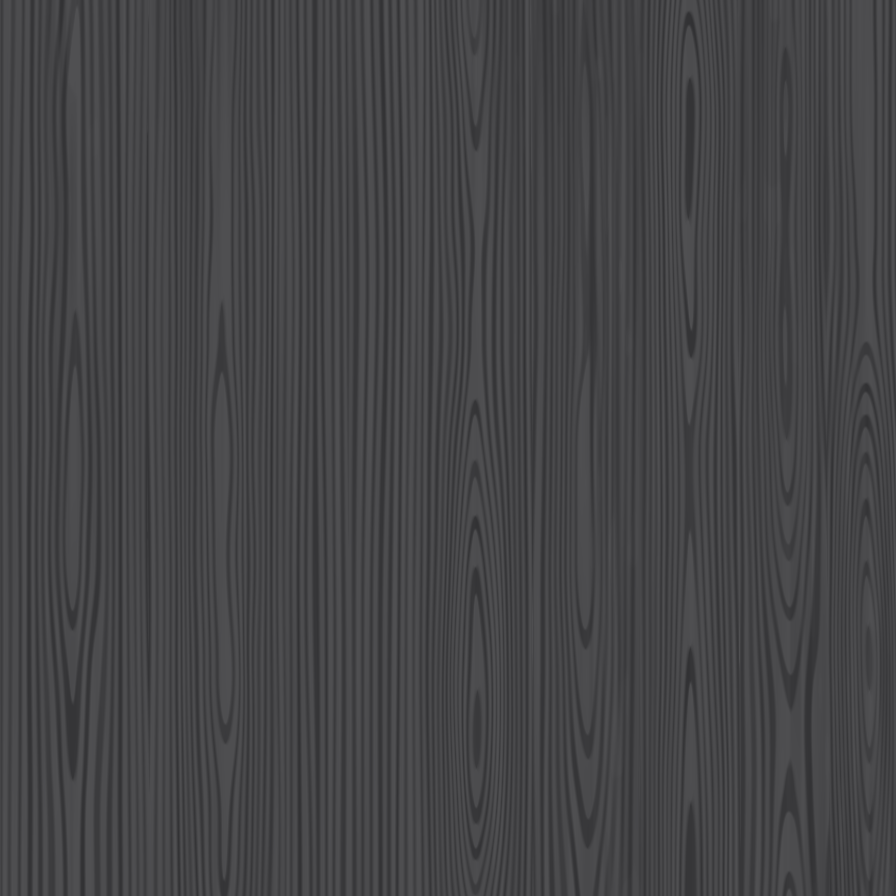
Give the GLSL for this texture, as a three.js fragment shader.

```glsl
// Dark charcoal wood grain: growth rings are the contour lines of a height field
// that runs straight up the board and folds into nested pointed arches at a few
// heart columns. Each ring has its own tone; fine fibres soften close grain.
#define RING_DENSITY 112.0
#define HEART_CELLS 10.0
#define HEART_CORE 0.010
#define ARCH_HEIGHT 10.5
#define ARCH_RATE 2.4
#define EDGE_WIDTH 0.0020
#define FIBRE_DENSITY 250.0
#define FIBRE_STRENGTH 0.36
#define LIGHT_WOOD vec3(0.312, 0.312, 0.320)
#define DARK_WOOD vec3(0.190, 0.190, 0.198)

varying vec2 vUv;

float hash(vec2 p) {
  return fract(sin(dot(p, vec2(127.1, 311.7))) * 43758.547);
}

float noise(vec2 p) {
  vec2 cell = floor(p);
  vec2 f = fract(p);
  f = f * f * (3.0 - 2.0 * f);
  float low = mix(hash(cell), hash(cell + vec2(1.0, 0.0)), f.x);
  float high = mix(hash(cell + vec2(0.0, 1.0)), hash(cell + vec2(1.0, 1.0)), f.x);
  return mix(low, high, f.y);
}

// Height field whose whole-number steps are the growth rings
float ringField(vec2 p) {
  p.x += 0.010 * (noise(vec2(p.x * 5.0, p.y * 1.6)) - 0.5);
  float nearest = 1.0;
  float arches = 0.0;
  float heartwood = 0.0;

  for (int i = 0; i < 11; i++) {
    if (i == 1 || i == 3 || i == 4) continue; // straight-grained parts
    float id = float(i);
    float centre = (id + 0.5) / HEART_CELLS + 0.03 * cos(id * 0.8);
    float spread = mix(0.030, 0.046, hash(vec2(id, 4.0)));
    float dx = p.x - centre;
    float weight = exp(-dx * dx / (spread * spread));
    float rise = noise(vec2(id * 7.3, p.y * ARCH_RATE + id * 3.7));
    nearest = min(nearest, sqrt(dx * dx + HEART_CORE * HEART_CORE));
    arches += weight * (1.0 - ARCH_HEIGHT * rise);
    heartwood += weight;
  }

  float drift = 1.2 * noise(vec2(p.x * 23.0, p.y * 1.1));
  float wobble = 0.65 * noise(vec2(p.x * 61.0, p.y * 3.0));
  float ripple = 1.1 * heartwood * noise(vec2(p.x * 42.0, p.y * 8.0));
  return RING_DENSITY * nearest + arches + drift + wobble + ripple;
}

// Dark late-wood lines with edges of constant width on the canvas
float ringInk(vec2 p) {
  float e = 0.0005;
  float field = ringField(p);
  vec2 slope = vec2(ringField(p + vec2(e, 0.0)), ringField(p + vec2(0.0, e))) - field;
  float steepness = length(slope) / e;
  float soft = clamp(steepness * EDGE_WIDTH, 0.02, 0.28);

  // Width and tone differ from ring to ring, and change slowly along it
  float ring = floor(field);
  float along = noise(vec2(ring * 3.1, p.y * 4.0));
  float halfWidth = mix(0.13, 0.29, 0.6 * hash(vec2(ring, 2.0)) + 0.4 * along);
  halfWidth *= mix(0.72, 1.0, smoothstep(15.0, 90.0, steepness));
  float tone = mix(0.62, 1.0, hash(vec2(ring, 8.0)));

  float fromLine = abs(fract(field) - 0.5);
  float ink = tone * (1.0 - smoothstep(halfWidth - soft, halfWidth + soft, fromLine));
  return mix(ink, 0.42, smoothstep(220.0, 420.0, steepness));
}

void main() {
  vec2 p = vUv;
  float ink = ringInk(p);

  // Long thin fibres, and short pale flecks between them
  float fibre = noise(vec2(p.x * FIBRE_DENSITY, p.y * 4.0));
  float fleck = noise(vec2(p.x * 130.0 + 9.0, p.y * 13.0));
  float closeGrain = smoothstep(0.45, 0.8, noise(vec2(p.x * 13.0 + 3.0, p.y * 0.7)));
  float fibreInk = 0.14 + 0.68 * fibre - 0.3 * smoothstep(0.78, 0.88, fleck);
  ink = mix(ink, fibreInk, 0.5 * closeGrain);
  ink += FIBRE_STRENGTH * (fibre - 0.5) * (0.5 + 0.6 * closeGrain);

  // Mid-toned shading of the early wood, in narrow strips
  float shade = noise(vec2(p.x * 95.0, p.y * 1.8));
  ink = mix(ink, 0.48, 0.34 * shade);

  gl_FragColor = vec4(mix(LIGHT_WOOD, DARK_WOOD, clamp(ink, 0.0, 1.0)), 1.0);
}
```
